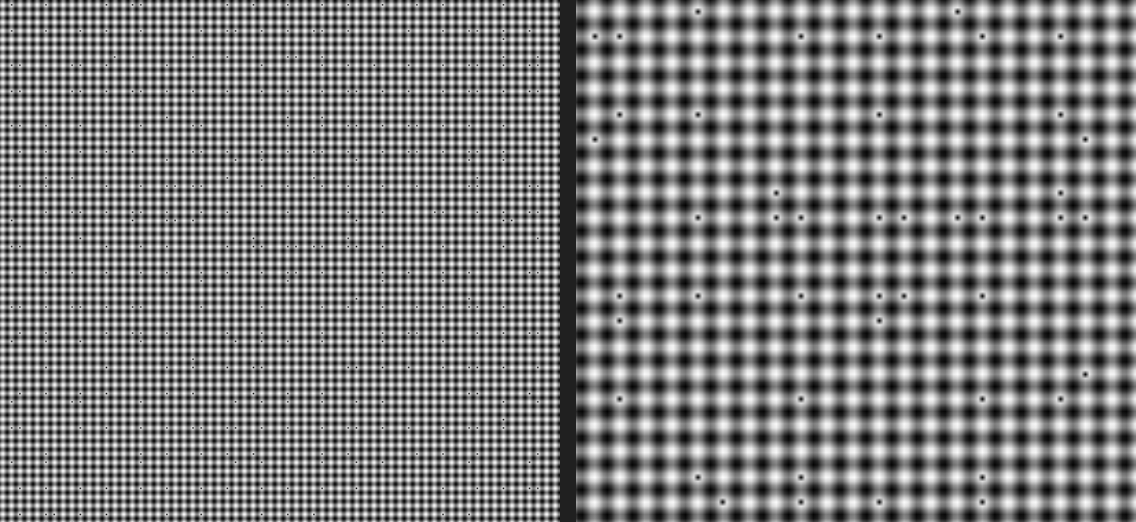
Left, the full canvas; right, a detail of the centre.
Give the GLSL for this pattern, as a Shadertoy shader.

```glsl
// A fine grey weave: the sum of a horizontal and a vertical sine wave gives
// rows of soft white spots between black ones. The waves are sampled on a coarse
// lattice, and spots whose crest falls on a sample may carry a dark pinhole.

const float ROWS = 380.0;            // lattice samples down the canvas
const float PI = 3.14159265;
const float PERIOD = 2.0 * PI;       // lattice samples per repeat
const vec2 CREST = vec2(0.5, 1.0) * PI;  // first crest, from the upper left
const float MID_GREY = 0.5;
const float AMPLITUDE = 0.25;        // grey swing of each wave
const float PINHOLE_CHANCE = 0.85;   // for a perfectly aligned crest
const float ALIGN_NEAR = 0.05;       // crest offsets over which the chance fades
const float ALIGN_FAR = 0.30;
const float PINHOLE_GREY = 0.0;

float hash(vec2 p) {
    vec3 q = fract(vec3(p.xyx) * 0.1031);
    q += dot(q, q.yzx + 33.33);
    return fract((q.x + q.y) * q.z);
}

// Grey of one lattice sample, including its pinhole.
float latticeGrey(vec2 cell) {
    vec2 fromCrest = cell - CREST;
    vec2 repeatId = round(fromCrest / PERIOD);
    vec2 offset = abs(fromCrest - repeatId * PERIOD);

    vec2 wave = cos(offset);
    float grey = MID_GREY + AMPLITUDE * (wave.x + wave.y);

    vec2 aligned = 1.0 - smoothstep(ALIGN_NEAR, ALIGN_FAR, offset);
    float chance = PINHOLE_CHANCE * aligned.x * aligned.y;
    return hash(repeatId + 17.0) < chance ? PINHOLE_GREY : grey;
}

void mainImage(out vec4 fragColor, in vec2 fragCoord) {
    // Lattice coordinates, measured from the upper left corner.
    vec2 fromTop = vec2(fragCoord.x, iResolution.y - fragCoord.y);
    vec2 p = fromTop / iResolution.y * ROWS - 0.5;

    // Blend the four surrounding samples.
    vec2 cell = floor(p);
    vec2 blend = p - cell;
    float upper = mix(latticeGrey(cell), latticeGrey(cell + vec2(1.0, 0.0)), blend.x);
    float lower = mix(latticeGrey(cell + vec2(0.0, 1.0)), latticeGrey(cell + 1.0), blend.x);

    fragColor = vec4(vec3(mix(upper, lower, blend.y)), 1.0);
}
```
